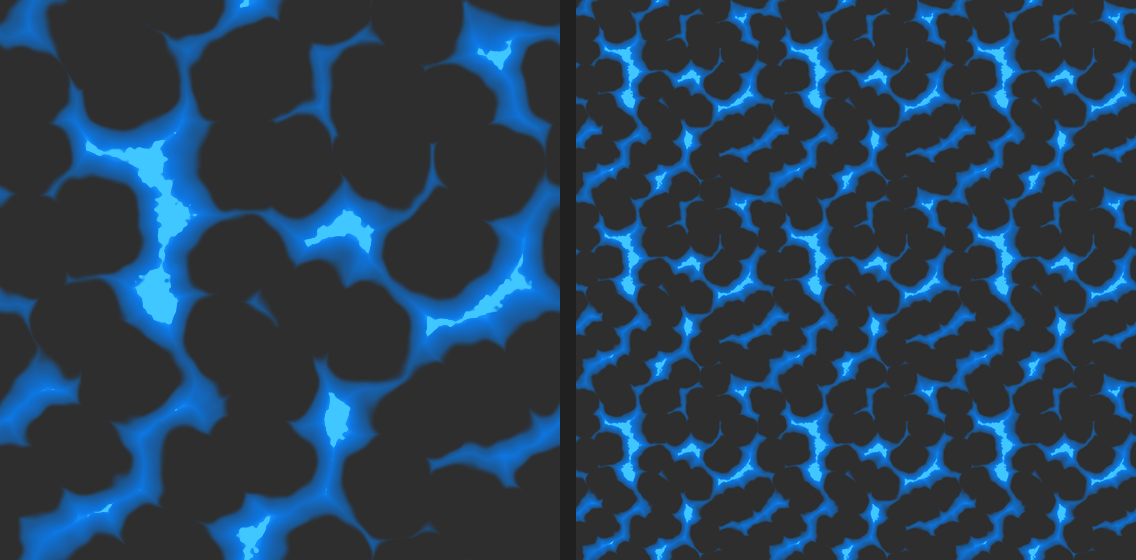
Left, the tile; right, the same tile 3 across and 3 down.
Reproduce this texture procedurally as a WebGL 1 fragment shader.

```glsl
precision highp float;
// Glowing blue gaps between dark rounded blobs, with ragged cyan cores.
// A wrapped, warped nearest-point distance is mapped to a colour ramp:
// dark inside the blobs, blue beyond their rim, cyan farthest away.

uniform vec2 u_resolution;

#define CELLS 6.0         // blobs per side, whole so that it tiles
#define RIM 0.485         // distance where the blue begins (in cells)
#define RIM_SOFT 0.085    // width of the soft rim
#define FULL 0.79         // distance where the blue is purest
#define CORE 0.765        // distance where the cyan core begins
#define WARP 0.28         // broad bending of the blobs
#define RIPPLE 0.08       // fine bending of the blobs
#define JAG 0.07          // raggedness of the core outline
#define SEED 17.0
#define DARK vec3(0.18, 0.18, 0.18)
#define BLUE vec3(0.03, 0.51, 1.00)
#define CYAN vec3(0.25, 0.78, 1.00)

// Whole lattice index in 0 .. count - 1, safe against rounding in mod().
vec2 wrap(vec2 index, float count) {
  return floor(mod(index + 0.5, count));
}

vec2 hash2(vec2 p) {
  vec3 q = fract(vec3(p.xyx + SEED) * vec3(0.1031, 0.1030, 0.0973));
  q += dot(q, q.yzx + 33.33);
  return fract((q.xx + q.yz) * q.zy);
}

// Two channels of value noise, centred on zero, wrapping after `count` steps.
vec2 noise2(vec2 uv, float count) {
  vec2 p = uv * count;
  vec2 cell = floor(p);
  vec2 f = fract(p);
  f = f * f * (3.0 - 2.0 * f);
  vec2 lo = wrap(cell, count);
  vec2 hi = wrap(cell + 1.0, count);
  vec2 bottom = mix(hash2(lo), hash2(vec2(hi.x, lo.y)), f.x);
  vec2 top = mix(hash2(vec2(lo.x, hi.y)), hash2(hi), f.x);
  return mix(bottom, top, f.y) - 0.5;
}

// Distance to the nearest scattered point on a wrapped grid.
float nearestPoint(vec2 p) {
  vec2 cell = floor(p);
  float nearest = 4.0;
  for (int y = -1; y <= 1; y++) {
    for (int x = -1; x <= 1; x++) {
      vec2 id = cell + vec2(float(x), float(y));
      vec2 offset = id + hash2(wrap(id, CELLS) + 57.0) - p;
      nearest = min(nearest, dot(offset, offset));
    }
  }
  return sqrt(nearest);
}

void main() {
  // Shift the wrapped plane so that no blob rim runs along the border.
  vec2 uv = gl_FragCoord.xy / u_resolution + vec2(0.714, 0.429);
  float pixel = CELLS / min(u_resolution.x, u_resolution.y);

  // Bend the plane, then measure how deep into a gap this place lies.
  vec2 p = uv * CELLS + WARP * noise2(uv, 12.0) + RIPPLE * noise2(uv, 36.0);
  float depth = nearestPoint(p);

  // Soft rim, then a slower climb to full blue.
  float rim = smoothstep(RIM, RIM + RIM_SOFT, depth);
  float climb = clamp((depth - RIM - RIM_SOFT) / (FULL - RIM - RIM_SOFT), 0.0, 1.0);
  vec3 color = mix(DARK, BLUE, 0.5 * (rim + climb));

  // Faint halo and crisp, ragged core.
  float halo = 0.2 * smoothstep(CORE - 0.04, CORE + 0.02, depth);
  float ragged = depth + JAG * (noise2(uv, 110.0).x + 0.6 * noise2(uv, 48.0).y);
  float core = smoothstep(CORE - pixel, CORE + pixel, ragged);
  color = mix(color, CYAN, max(halo, core));

  gl_FragColor = vec4(color, 1.0);
}
```
